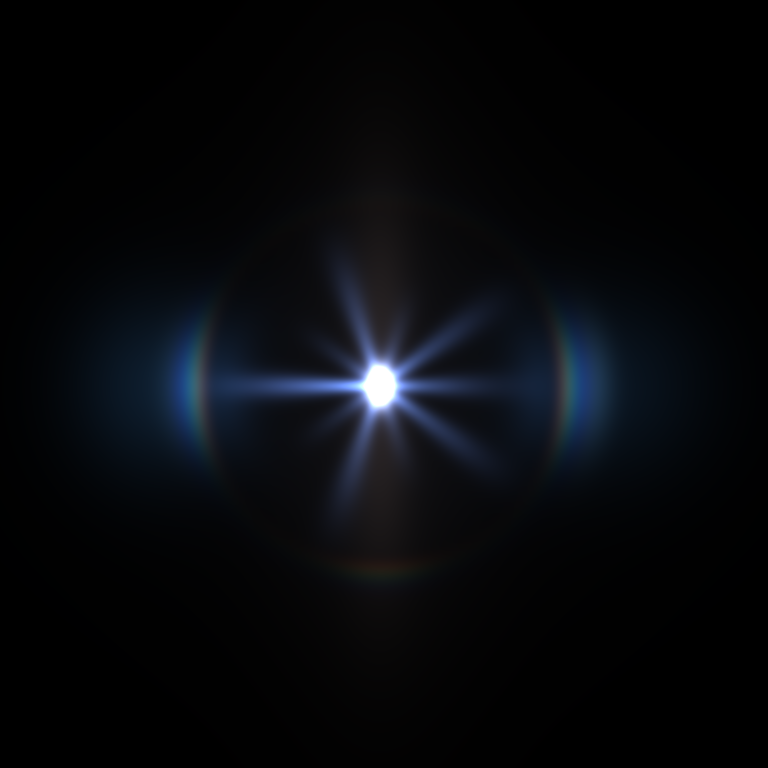
Give the GLSL for this background, as a three.js fragment shader.

```glsl
// A lens flare on black: a white-hot core with ten blue rays spaced evenly,
// a warm vertical haze, and a prismatic ring lit at its sides amid blue glows.
// All light is a sum of Gaussian falloffs measured in canvas units.

varying vec2 vUv;

const vec2 CORE_CENTER = vec2(0.495, 0.4974);
const vec2 RING_CENTER = vec2(0.4975, 0.4974);
const float TAU = 6.283185;
const int RAY_COUNT = 10;

const vec3 RAY_BLUE = vec3(0.40, 0.57, 1.0);
const vec3 HAZE_BROWN = vec3(0.100, 0.080, 0.072);
const vec3 HAZE_GREY = vec3(0.037, 0.033, 0.034);
const vec3 GLOW_BLUE = vec3(0.055, 0.135, 0.215);

float bell(float distance, float width) {
  float t = distance / width;
  return exp(-t * t);
}

// Elliptical glow around the origin of p.
float glow(vec2 p, vec2 size) {
  vec2 t = p / size;
  return exp(-dot(t, t));
}

// One beam from the origin, widening and fading with distance.
float ray(vec2 p, float angle, float reach, float spread) {
  vec2 direction = vec2(cos(angle), sin(angle));
  float along = dot(p, direction);
  float across = direction.x * p.y - direction.y * p.x;
  float width = 0.005 + spread * max(along, 0.0);
  float fade = exp(-max(along, 0.0) / (0.5 * reach))
             * (1.0 - smoothstep(0.55 * reach, 1.25 * reach, along));
  return smoothstep(-0.004, 0.012, along) * bell(across, width) * fade;
}

// Alternate rays are strong; the others are short and faint.
float rayFan(vec2 p) {
  float light = 0.0;
  for (int i = 0; i < RAY_COUNT; i++) {
    float index = float(i);
    float strong = mod(index, 2.0);
    float angle = TAU * index / float(RAY_COUNT);
    float reach = mix(0.13, 0.21, strong);
    light += mix(0.36, 0.64, strong) * ray(p, angle, reach, 0.105);
  }
  return light;
}

// Colours separate outward from red to blue.
vec3 prism(float radius, float offset) {
  vec3 radii = vec3(0.237, 0.245, 0.254) + offset;
  vec3 t = (vec3(radius) - radii) / vec3(0.012, 0.014, 0.018);
  return exp(-t * t);
}

vec3 prismRing(vec2 p) {
  float radius = length(p);
  float sideAngle = atan(p.y, abs(p.x));
  float belowAngle = atan(p.x, -p.y);
  float sides = bell(sideAngle, 0.31);
  float below = bell(belowAngle, 0.25);
  vec3 light = sides * vec3(0.16, 0.19, 0.21) * prism(radius, 0.0);
  light += below * vec3(0.055, 0.045, 0.025) * prism(radius, 0.0);
  light += 0.009 * prism(radius, 0.0);

  // Soft blue fringe outside and darker light within the arc.
  float right = smoothstep(-0.05, 0.05, p.x);
  float fringe = bell(radius - mix(0.264, 0.275, right), 0.027);
  light += sides * fringe * mix(0.55, 0.85, right) * vec3(0.10, 0.17, 0.23);
  light += bell(p.y, 0.075) * bell(radius - 0.205, 0.038)
         * vec3(0.028, 0.055, 0.10);
  return light;
}

vec3 sideGlows(vec2 p) {
  float left = glow(p - vec2(-0.295, 0.0), vec2(0.105, 0.115));
  float right = glow(p - vec2(0.295, 0.0), vec2(0.125, 0.115));
  float wide = glow(p, vec2(0.36, 0.21));
  return GLOW_BLUE * (0.72 * left + 0.50 * right)
       + vec3(0.008, 0.014, 0.026) * wide;
}

// A narrow warm streak inside a broad, dim halo.
vec3 warmHaze(vec2 p) {
  float streak = bell(p.x, 0.033 + 0.05 * abs(p.y)) * bell(p.y, 0.23);
  float column = glow(p, vec2(0.13, 0.38));
  float halo = glow(p, vec2(0.29, 0.30));
  return HAZE_BROWN * streak + HAZE_GREY * (column + 0.65 * halo);
}

vec3 core(vec2 p) {
  float body = glow(p, vec2(0.014, 0.021));
  float bloom = glow(p, vec2(0.030, 0.034));
  return vec3(2.3) * body + vec3(0.30, 0.40, 0.72) * bloom;
}

void main() {
  vec2 p = vUv - CORE_CENTER;
  vec2 ringPoint = vUv - RING_CENTER;

  vec3 color = warmHaze(p) + sideGlows(ringPoint) + prismRing(ringPoint);
  color += RAY_BLUE * rayFan(p);

  // Horizontal beams reach furthest, the left one most brightly.
  color += RAY_BLUE * 0.72 * ray(p, 0.5 * TAU, 0.24, 0.06);
  color += RAY_BLUE * 0.48 * ray(p, 0.0, 0.22, 0.09);

  color += core(p);
  gl_FragColor = vec4(clamp(color, 0.0, 1.0), 1.0);
}
```
